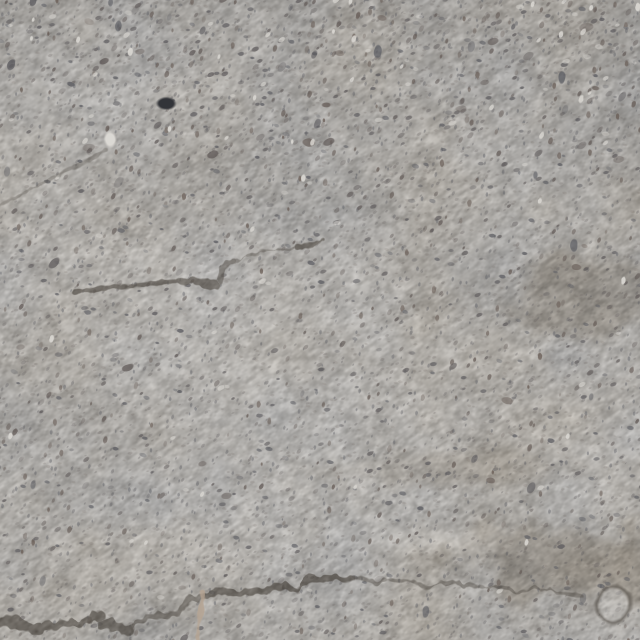
Write a Shadertoy shader that draws this texture.

```glsl
// Weathered grey concrete: slanted fine grain over soft mottling, with
// scattered pits and grit that thicken toward the upper right corner,
// damp stains, and wandering cracks made of noise-displaced segments.

const vec3 CONCRETE = vec3(0.678, 0.668, 0.652);
const vec3 CRACK    = vec3(0.34, 0.32, 0.295);
const vec3 PIT_BLUE = vec3(0.33, 0.34, 0.37);
const vec3 PIT_WARM = vec3(0.40, 0.35, 0.32);
const vec3 GRIT     = vec3(0.86, 0.85, 0.83);
const vec3 STAIN    = vec3(0.86, 0.84, 0.81);
const vec3 STRAW    = vec3(0.71, 0.64, 0.57);

float hash(vec2 p) {
    return fract(sin(dot(p, vec2(127.1, 311.7))) * 43758.5453);
}

float noise(vec2 p) {
    vec2 i = floor(p), f = fract(p);
    f = f * f * (3.0 - 2.0 * f);
    return mix(mix(hash(i), hash(i + vec2(1, 0)), f.x),
               mix(hash(i + vec2(0, 1)), hash(i + vec2(1, 1)), f.x), f.y);
}

float fbm(vec2 p) {
    float sum = 0.0, amp = 0.5;
    for (int i = 0; i < 4; i++) {
        sum += amp * noise(p);
        p = mat2(0.8, 0.6, -0.6, 0.8) * p * 2.1 + 7.3;
        amp *= 0.5;
    }
    return sum / 0.9375;
}

// Coordinates along and across a direction
vec2 turn(vec2 p, float angle) {
    float c = cos(angle), s = sin(angle);
    return vec2(c * p.x + s * p.y, c * p.y - s * p.x);
}

// Share of loose gravel, highest in the upper right
float gravel(vec2 p) {
    return smoothstep(0.6, 1.1, p.y + 0.22 * (p.x - 0.5) + 0.3 * (fbm(p * 5.0) - 0.5));
}

// Scattered oval grains: x = coverage, y = random tone of the grain
vec2 specks(vec2 p, float cells, float density, float extra, float size, float seed) {
    vec2 g = p * cells, best = vec2(0.0);
    for (int y = -1; y <= 1; y++)
    for (int x = -1; x <= 1; x++) {
        vec2 id = floor(g) + vec2(x, y), key = id + seed;
        vec2 centre = id + vec2(hash(key + 3.1), hash(key + 8.7));
        float tone = hash(key + 15.3);
        float rate = density + extra * gravel(centre / cells);
        float radius = size * mix(0.45, 1.0, hash(key + 21.9));
        vec2 d = turn(g - centre, 0.6 + 2.0 * (tone - 0.5));
        float dist = length(d * vec2(0.75, 1.25)) + 0.25 * radius * (noise(g * 4.0) - 0.5);
        float soft = 0.0013 * cells;
        float mask = 1.0 - smoothstep(radius - soft, radius + soft, dist);
        mask *= step(hash(key + 31.7), rate);
        if (mask > best.x) best = vec2(mask, tone);
    }
    return best;
}

// Segment bent by noise, with uneven width
float crack(vec2 p, vec2 a, vec2 b, float width, float wander) {
    vec2 d = b - a;
    float len = length(d), t = clamp(dot(p - a, d) / (len * len), 0.0, 1.0);
    float s = t * len;
    float bend = (noise(vec2(s * 35.0, a.x * 91.0)) + 0.5 * noise(vec2(s * 110.0, a.y * 57.0)) - 0.75);
    bend *= wander * smoothstep(0.0, 0.15, t) * smoothstep(1.0, 0.85, t);
    float dist = length(p - a - d * t - bend * vec2(-d.y, d.x) / len);
    float w = width * (0.35 + 1.3 * noise(vec2(s * 55.0, b.x * 43.0)));
    dist += 0.003 * (noise(p * 170.0) - 0.5);
    return 1.0 - smoothstep(w - 0.0015, w + 0.002, dist);
}

// Ragged oval: softness is relative to its radii
float blob(vec2 p, vec2 centre, vec2 radii, float soft, float ragged) {
    float d = length((p - centre) / radii) + ragged * (fbm(p * 16.0) - 0.5);
    return 1.0 - smoothstep(1.0 - soft, 1.0 + soft, d);
}

void mainImage(out vec4 fragColor, in vec2 fragCoord) {
    vec2 p = fragCoord / iResolution.xy;
    vec2 q = turn(p, 0.6);

    // Mottled base and slanted grain
    float tone = 0.10 * (fbm(p * vec2(4.0, 7.0)) - 0.5) + 0.12 * (fbm(p * 38.0 + 5.0) - 0.5);
    tone += 0.12 * (noise(q * vec2(95.0, 190.0)) - 0.5) + 0.07 * (noise(q * vec2(200.0, 290.0)) - 0.5);
    tone -= 0.03 * gravel(p);
    vec3 col = CONCRETE + tone;
    col += vec3(0.012, 0.002, -0.014) * (2.0 * fbm(p * 9.0 + 20.0) - 1.0);

    // Damp stains and pale smears
    float damp = 0.75 * blob(p, vec2(0.91, 0.54), vec2(0.14, 0.06), 0.3, 1.2);
    damp = max(damp, 0.9 * blob(p, vec2(0.92, 0.12), vec2(0.2, 0.055), 0.4, 1.5));
    damp = max(damp, 0.5 * blob(p, vec2(0.75, 0.27), vec2(0.2, 0.025), 0.6, 1.5));
    col *= mix(vec3(1.0), STAIN, damp);
    col += 0.045 * blob(p, vec2(0.74, 0.155), vec2(0.12, 0.018), 0.5, 1.5);

    // Pits, from fine to coarse, then pale grit
    vec2 fine = specks(p, 130.0, 0.24, 0.2, 0.36, 11.0);
    vec2 mid = specks(p, 72.0, 0.20, 0.22, 0.31, 47.0);
    vec2 coarse = specks(p, 30.0, 0.05, 0.26, 0.24, 83.0);
    vec2 pale = specks(p, 62.0, 0.012, 0.13, 0.30, 139.0);
    col = mix(col, mix(PIT_WARM, PIT_BLUE, fine.y), fine.x * (0.12 + 0.30 * fine.y));
    col = mix(col, mix(PIT_BLUE, PIT_WARM, mid.y), mid.x * (0.25 + 0.5 * fract(mid.y * 7.0)));
    col = mix(col, mix(PIT_WARM, PIT_BLUE, coarse.y), coarse.x * (0.2 + 0.55 * fract(coarse.y * 5.0)));
    col = mix(col, GRIT, pale.x * (0.35 + 0.6 * pale.y));

    // Upper crack and faint scratch
    float c = crack(p, vec2(0.117, 0.544), vec2(0.273, 0.56), 0.0027, 0.006);
    c = max(c, crack(p, vec2(0.273, 0.56), vec2(0.336, 0.555), 0.006, 0.01));
    c = max(c, 0.8 * crack(p, vec2(0.336, 0.555), vec2(0.365, 0.592), 0.004, 0.012));
    c = max(c, 0.6 * crack(p, vec2(0.365, 0.592), vec2(0.465, 0.615), 0.0016, 0.01));
    c = max(c, crack(p, vec2(0.465, 0.615), vec2(0.505, 0.626), 0.004, 0.006));
    c = max(c, 0.5 * crack(p, vec2(0.0, 0.68), vec2(0.165, 0.766), 0.002, 0.005));

    // Lower crack, thinning to the right
    c = max(c, crack(p, vec2(-0.01, 0.026), vec2(0.06, 0.017), 0.008, 0.012));
    c = max(c, crack(p, vec2(0.06, 0.017), vec2(0.156, 0.037), 0.007, 0.02));
    c = max(c, 0.9 * crack(p, vec2(0.156, 0.037), vec2(0.2, 0.015), 0.009, 0.02));
    c = max(c, 0.8 * crack(p, vec2(0.2, 0.015), vec2(0.32, 0.069), 0.004, 0.02));
    c = max(c, crack(p, vec2(0.32, 0.069), vec2(0.553, 0.097), 0.005, 0.016));
    c = max(c, 0.7 * crack(p, vec2(0.553, 0.097), vec2(0.91, 0.069), 0.0025, 0.018));
    col = mix(col, CRACK + 0.6 * tone, 0.72 * c);

    // Lone pebbles, a rimmed stone and a straw
    col = mix(col, PIT_BLUE * 0.6, blob(p, vec2(0.26, 0.838), vec2(0.014, 0.009), 0.25, 0.4));
    col = mix(col, GRIT, blob(p, vec2(0.172, 0.782), vec2(0.009, 0.012), 0.3, 0.8));
    vec2 stone = vec2(0.957, 0.055);
    float body = blob(p, stone, vec2(0.022, 0.026), 0.15, 0.6);
    float rim = blob(p, stone, vec2(0.028, 0.032), 0.12, 0.6) - body;
    col = mix(col, CRACK, 0.6 * max(rim, 0.0));
    col = mix(col, CONCRETE + 0.03 + tone, 0.7 * body);
    col = mix(col, STRAW, 0.8 * crack(p, vec2(0.308, -0.01), vec2(0.317, 0.075), 0.003, 0.003));

    fragColor = vec4(clamp(col, 0.0, 1.0), 1.0);
}
```
